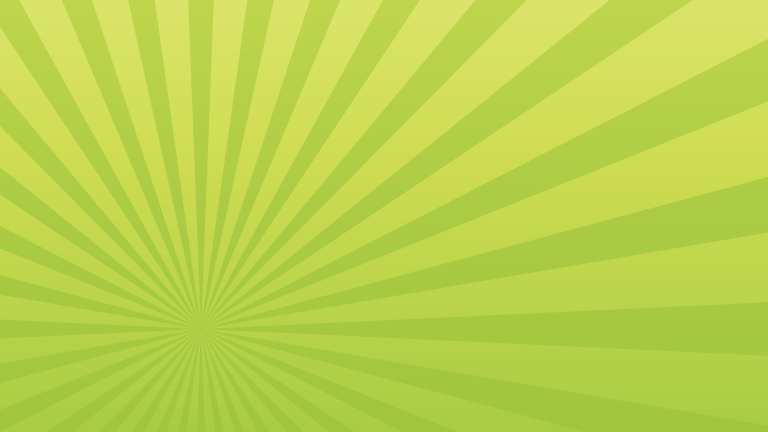
A WebGL 2 fragment shader for this background:

```glsl
#version 300 es
precision highp float;
// Sunburst of alternating lime rays fanning out from a point at the lower left.
// Rays are even sectors of a slightly stretched polar space; light and dark
// sectors each carry their own three-stop vertical gradient.

uniform vec2 u_resolution;
out vec4 fragColor;

const float TAU = 6.2831853;

const vec2 BURST_CENTER = vec2(0.2617, 0.2384); // fraction of the canvas
const float BURST_STRETCH = 1.1;                // vertical stretch of the rays
const float RAY_COUNT = 32.0;
const float DARK_SHARE = 0.436;                 // dark part of each sector

const float LIGHT_MID = 0.65;                   // height of the middle stop
const vec3 LIGHT_BOTTOM = vec3(0.660, 0.800, 0.265);
const vec3 LIGHT_MIDDLE = vec3(0.812, 0.865, 0.325);
const vec3 LIGHT_TOP = vec3(0.855, 0.895, 0.415);

const float DARK_MID = 0.50;
const vec3 DARK_BOTTOM = vec3(0.627, 0.776, 0.242);
const vec3 DARK_MIDDLE = vec3(0.670, 0.795, 0.265);
const vec3 DARK_TOP = vec3(0.748, 0.835, 0.302);

// Vertical gradient through three colours, the second one at height mid.
vec3 gradient(float height, float mid, vec3 bottom, vec3 middle, vec3 top) {
    vec3 lower = mix(bottom, middle, clamp(height / mid, 0.0, 1.0));
    return mix(lower, top, clamp((height - mid) / (1.0 - mid), 0.0, 1.0));
}

// Signed distance to the nearest ray edge, positive inside light rays.
float rayDistance(vec2 p) {
    p.y /= BURST_STRETCH;
    float sector = TAU / RAY_COUNT;
    float turn = atan(p.y, p.x) / sector;
    float offset = abs(fract(turn + 0.5) - 0.5);
    return (offset - 0.5 * DARK_SHARE) * sector * length(p);
}

void main() {
    vec2 uv = gl_FragCoord.xy / u_resolution;
    float pixel = 1.0 / u_resolution.y;
    vec2 p = (uv - BURST_CENTER) * vec2(u_resolution.x / u_resolution.y, 1.0);

    vec3 light = gradient(uv.y, LIGHT_MID, LIGHT_BOTTOM, LIGHT_MIDDLE, LIGHT_TOP);
    vec3 dark = gradient(uv.y, DARK_MID, DARK_BOTTOM, DARK_MIDDLE, DARK_TOP);

    // Pixel-wide edges, which also melt the rays together at the centre
    float coverage = clamp(0.5 + rayDistance(p) / pixel, 0.0, 1.0);
    fragColor = vec4(mix(dark, light, coverage), 1.0);
}
```
